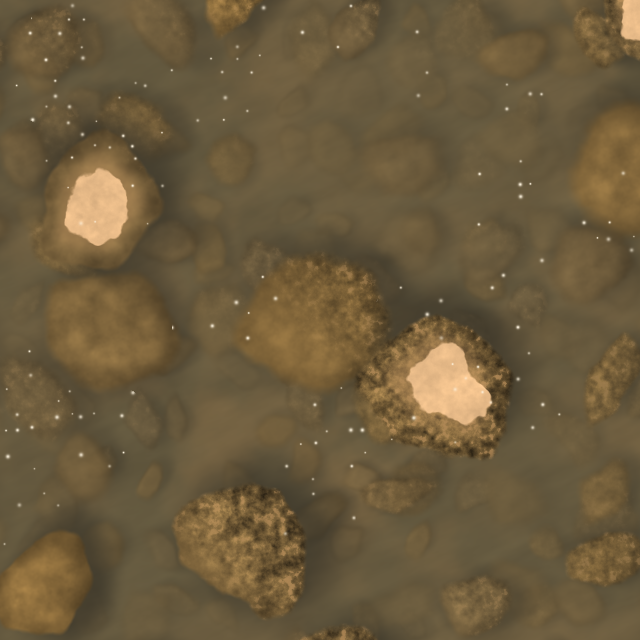
This texture is drawn by a WebGL 2 fragment shader. Its source:

```glsl
#version 300 es
precision highp float;
uniform vec2 u_resolution;
out vec4 fragColor;

const vec3 WATER = vec3(0.385, 0.345, 0.245);
const vec3 SHADE = vec3(0.235, 0.215, 0.165);
const vec3 SILT = vec3(0.47, 0.39, 0.26);
const vec3 OCHRE = vec3(0.57, 0.44, 0.24);
const vec3 TAN = vec3(0.69, 0.53, 0.34);
const vec3 DRY = vec3(0.92, 0.74, 0.54);
const vec3 GLINT = vec3(1.0, 0.96, 0.88);
const vec2 LIGHT_DIR = vec2(-0.85, -0.3);
const vec2 SHADOW_SHIFT = vec2(0.24, 0.10);
const float DRY_PERIOD = 5.0;   // one large stone in this many breaks the surface
const float DRY_PHASE = 4.0;
const float GLINT_CELL = 0.02;
const int FACETS = 7;
const float FACET_POWER = 8.0;
const float TAU = 6.28319;

// Integer hash: three values in 0..1 per cell and salt
vec3 hash3(ivec2 cell, int salt) {
    uvec3 v = uvec3(ivec3(cell, salt)) * 1664525u + 1013904223u;
    v.x += v.y * v.z; v.y += v.z * v.x; v.z += v.x * v.y;
    v ^= v >> 16u;
    v.x += v.y * v.z; v.y += v.z * v.x; v.z += v.x * v.y;
    return vec3(v >> 8u) / 16777216.0;
}

float noise(vec2 p, int salt) {
    ivec2 i = ivec2(floor(p));
    vec2 f = fract(p);
    f = f * f * (3.0 - 2.0 * f);
    float low = mix(hash3(i, salt).x, hash3(i + ivec2(1, 0), salt).x, f.x);
    float high = mix(hash3(i + ivec2(0, 1), salt).x, hash3(i + ivec2(1, 1), salt).x, f.x);
    return mix(low, high, f.y);
}

float fbm(vec2 p, int salt) {
    float sum = 0.0, amp = 0.5;
    for (int i = 0; i < 4; i++) {
        sum += amp * noise(p, salt + i);
        p = mat2(1.6, 1.2, -1.2, 1.6) * p;
        amp *= 0.5;
    }
    return sum / 0.9375;
}

// Rounded irregular polygon: 1 on the outline, 0 at the centre
float facetRadius(vec2 q, ivec2 cell, int salt) {
    float sum = 1e-6;
    for (int i = 0; i < FACETS; i++) {
        vec3 h = hash3(cell, salt + i);
        float a = TAU * (float(i) + 0.8 * (h.x - 0.5)) / float(FACETS);
        float side = dot(q, vec2(cos(a), sin(a))) / mix(0.75, 1.1, h.y);
        sum += pow(max(side, 0.0), FACET_POWER);
    }
    return pow(sum, 1.0 / FACET_POWER);
}

// One layer of scattered stones; clarity runs from deep and hazy to exposed
vec3 addStones(vec3 col, vec2 uv, vec2 warp, vec2 grain, float cellSize, float fill,
               float clarity, bool exposed, int salt) {
    ivec2 home = ivec2(floor(uv / cellSize));
    for (int k = 0; k < 9; k++) {
        ivec2 cell = home + ivec2(k % 3 - 1, k / 3 - 1);
        vec3 place = hash3(cell, salt);
        vec3 form = hash3(cell, salt + 20);
        vec3 look = hash3(cell, salt + 40);
        bool dry = exposed && mod(float(cell.x + 2 * cell.y), DRY_PERIOD) == DRY_PHASE;
        if (form.z > fill && !dry) continue;

        // Placement and outline
        vec2 centre = (vec2(cell) + mix(vec2(0.22), vec2(0.78), place.xy)) * cellSize;
        float radius = cellSize * mix(0.29, 0.44, dry ? 0.7 : form.x);
        vec2 local = (uv + warp - centre) / radius;
        float a = TAU * place.z;
        mat2 turn = mat2(cos(a), sin(a), -sin(a), cos(a));
        vec2 squash = vec2(1.0, mix(1.0, 1.65, dry ? 0.25 : form.y));
        vec2 q = turn * local * squash;
        float d = facetRadius(q, cell, salt + 60) + (grain.x - 0.5) * 0.12;
        float clear = dry ? 1.0 : clamp(clarity + (look.x - 0.5) * 0.45, 0.0, 1.0);

        // Soft shadow on the bed
        float shadow = 1.0 - smoothstep(0.65, 1.4, length(turn * (local - SHADOW_SHIFT) * squash));
        col = mix(col, SHADE, shadow * mix(0.22, 0.75, clear));

        // Body, side light and rough wet patches
        float light = dot(local, LIGHT_DIR);
        vec3 body = mix(SILT, OCHRE, look.y);
        body *= 1.0 + 0.13 * light - 0.24 * smoothstep(0.55, 1.05, d);
        body *= 1.0 + (grain.x - 0.5) * mix(0.25, 0.6, clear);
        float rough = smoothstep(0.35, 0.7, look.z + 0.35 * dot(local, vec2(0.6, 0.5)));
        body *= 1.0 + rough * clear * (grain.y - 0.53) * 1.3;
        body = mix(body, TAN, rough * clear * 0.7 * smoothstep(0.62, 0.78, grain.y));
        if (dry) {
            body = mix(body, TAN, 0.55 * (1.0 - smoothstep(0.45, 0.85, d)));
            float top = facetRadius(q * 1.75 + (look.xy - 0.5) * 0.5, cell, salt + 80);
            top += (grain.x - 0.5) * 0.5;
            body = mix(body, DRY * (0.93 + 0.14 * grain.y), 1.0 - smoothstep(0.94, 1.03, top));
        }
        float soft = mix(0.26, 0.05, clear);
        float mask = 1.0 - smoothstep(1.0 - soft, 1.0 + soft, d);
        col = mix(col, body, mask * mix(0.45, 1.0, clear));
    }
    return col;
}

void main() {
    vec2 uv = gl_FragCoord.xy / u_resolution.y;
    vec2 warp = (vec2(fbm(uv * 13.0, 1), fbm(uv * 13.0, 7)) - 0.5) * 0.028;
    vec2 grain = vec2(fbm(uv * 34.0, 13), fbm(uv * 95.0, 19));
    float murk = smoothstep(0.3, 0.7, fbm(uv * 3.5, 25));
    float ripple = fbm(mat2(0.9, -0.4, 0.4, 0.9) * uv * vec2(13.0, 38.0), 31) - 0.5;

    // Bed and stones, from the deepest layer up, with haze between them
    vec3 col = mix(WATER, SILT, smoothstep(0.3, 0.75, fbm(uv * 9.0, 37)));
    col = addStones(col, uv, warp, grain, 0.10, 0.85, 0.12, false, 100);
    col = addStones(col, uv, warp, grain, 0.14, 0.75, 0.25, false, 300);
    col = mix(col, WATER, 0.1 + 0.4 * murk);
    col = addStones(col, uv, warp, grain, 0.17, 0.55, 0.5, false, 500);
    col = mix(col, mix(WATER, SILT, 0.45), 0.06 + 0.24 * murk);
    col = addStones(col, uv, warp, grain, 0.30, 0.5, 0.85, true, 700);
    col *= 1.0 + 0.14 * ripple;

    // Clustered sun glints on the surface
    ivec2 cell = ivec2(floor(uv / GLINT_CELL));
    vec3 spark = hash3(cell, 900);
    vec2 jitter = mix(vec2(0.3), vec2(0.7), hash3(cell, 901).xy);
    float reach = length(fract(uv / GLINT_CELL) - jitter) * GLINT_CELL / mix(0.0012, 0.0032, spark.y);
    float cluster = smoothstep(0.48, 0.72, noise(uv * 6.0, 43));
    float lit = step(1.0 - 0.12 * cluster, spark.x);
    col = mix(col, GLINT, lit * exp(-reach * reach) * mix(0.5, 1.0, spark.z));

    fragColor = vec4(col, 1.0);
}
```
